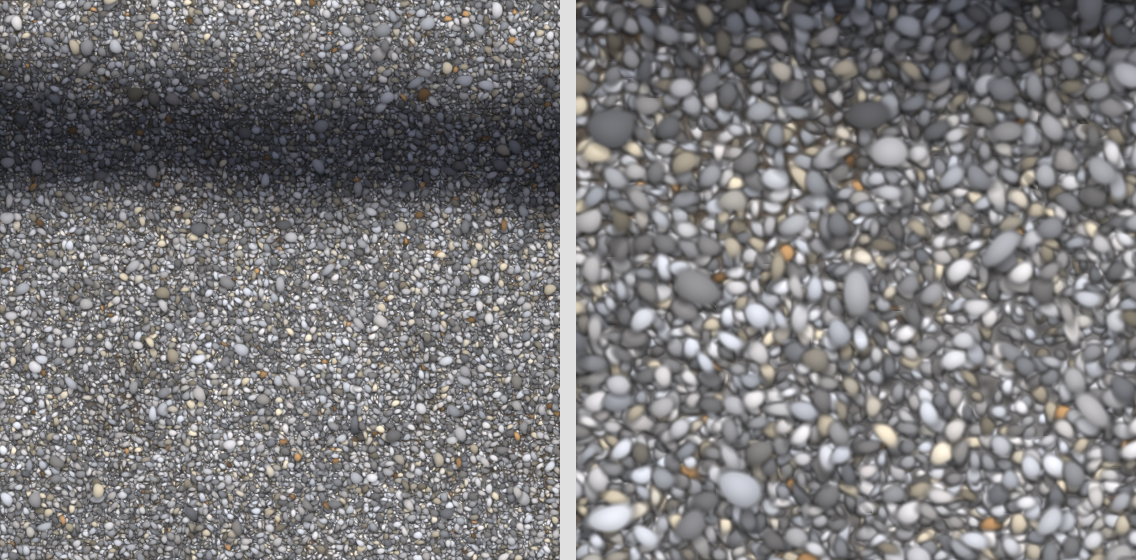
Left, the full canvas; right, a detail of the centre.
Give the GLSL for this texture, as a WebGL 1 fragment shader.

```glsl
precision highp float;
// Fine grey beach pebbles crossed by a soft, dark horizontal shadow.
uniform vec2 u_resolution;

vec3 hash3(vec2 p) {
  vec3 q = fract(p.xyx * vec3(0.1031, 0.1030, 0.0973));
  q += dot(q, q.yxz + 33.33);
  return fract((q.xxy + q.yzz) * q.zyx);
}

float noise(vec2 p) {
  vec2 i = floor(p), f = fract(p);
  f = f * f * (3.0 - 2.0 * f);
  return mix(mix(hash3(i).x, hash3(i + vec2(1, 0)).x, f.x),
             mix(hash3(i + vec2(0, 1)).x, hash3(i + vec2(1, 1)).x, f.x), f.y);
}

float fbm(vec2 p) {
  return 0.55 * noise(p) + 0.3 * noise(p * 2.1 + 17.0) + 0.15 * noise(p * 4.3 + 41.0);
}

// Stone colour: mostly neutral or bluish grey, some cream, a few rusty
vec3 stoneColor(vec3 rnd) {
  vec3 tint = mix(vec3(0.96, 0.98, 1.03), vec3(1.01, 0.985, 0.98), rnd.y);
  tint = mix(tint, vec3(1.06, 1.0, 0.89), smoothstep(0.78, 0.92, rnd.z));
  tint = mix(tint, vec3(0.95, 0.74, 0.52), step(0.988, rnd.z));
  return tint * mix(0.42, 0.88, rnd.x);
}

// Lays one jittered grid of egg-shaped stones over the ground colour
vec3 layPebbles(vec3 color, vec2 uv, float cells, float share, float size) {
  vec2 grid = uv * cells, home = floor(grid);
  float soft = 0.0019 * cells;
  for (int j = -1; j <= 1; j++) {
    for (int i = -1; i <= 1; i++) {
      vec2 id = home + vec2(float(i), float(j));
      vec3 place = hash3(id + cells * 3.7);
      vec3 form = hash3(id + cells * 5.3 + 71.0);
      vec3 rnd = hash3(id + cells * 7.9 + 153.0);
      float coarse = fbm(id / cells * 7.0 + 5.0);
      if (place.z > share * (0.45 + 1.1 * coarse)) continue;

      vec2 offset = grid - id - 0.5 - 0.7 * (place.xy - 0.5);
      float angle = -0.45 + 2.7 * (form.x - 0.5);
      float c = cos(angle), s = sin(angle);
      vec2 radii = size * mix(0.75, 1.2, form.y) * vec2(1.15, mix(0.55, 0.95, form.z));
      vec2 q = vec2(c * offset.x + s * offset.y, c * offset.y - s * offset.x) / radii;
      q += 0.5 * (rnd.yz - 0.5) * q.yx * q.yx;
      float dist = (length(q) - 1.0) * radii.y;

      // Contact shadow, then the domed stone lit from above
      color *= 1.0 - 0.3 * smoothstep(0.22, -0.05, dist + 0.12 * offset.y);
      float dome = 1.06 - 0.2 * min(dot(q, q), 1.3);
      float light = 0.13 * dot(offset, vec2(0.25, 0.97)) / size;
      color = mix(color, stoneColor(rnd) * (dome + light), smoothstep(soft, -soft, dist));
    }
  }
  return color;
}

// Shadow strength: a sharper lower edge and a long fade towards the top
float shadowBand(vec2 uv) {
  float y = uv.y + 0.04 * uv.x + 0.05 * (fbm(uv * 6.0) - 0.5);
  return smoothstep(0.58, 0.73, y) * (1.0 - smoothstep(0.78, 1.0, y));
}

void main() {
  vec2 uv = gl_FragCoord.xy / u_resolution.y;

  // Sandy ground with brownish damp patches
  float patches = fbm(uv * 9.0 + 30.0);
  vec3 color = mix(vec3(0.40, 0.39, 0.39), vec3(0.36, 0.32, 0.28), smoothstep(0.45, 0.75, patches));
  color *= 0.8 + 0.4 * noise(uv * 210.0);

  // Stones from fine grit to scattered large pebbles
  color = layPebbles(color, uv, 150.0, 0.95, 0.52);
  color = layPebbles(color, uv, 108.0, 0.85, 0.50);
  color = layPebbles(color, uv, 74.0, 0.55, 0.48);
  color = layPebbles(color, uv, 43.0, 0.09, 0.46);

  // Broad tone changes and the bluish shadow
  color *= 1.04 + 0.22 * (fbm(uv * 5.0 + 60.0) - 0.5);
  color *= mix(vec3(1.0), vec3(0.37, 0.38, 0.42), shadowBand(uv));
  gl_FragColor = vec4(color, 1.0);
}
```
